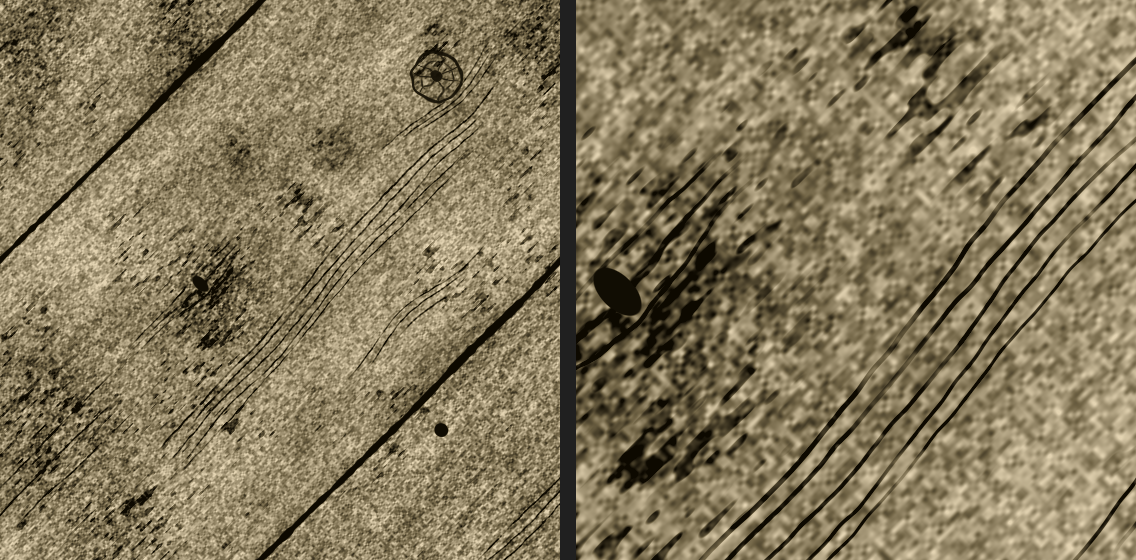
Left: the whole. Right: its middle third, enlarged.
Reproduce this texture procedurally as a Shadertoy shader.

```glsl
const vec3 INK = vec3(0.05, 0.035, 0.0);
const vec3 UMBER = vec3(0.44, 0.39, 0.27);
const vec3 STRAW = vec3(0.83, 0.77, 0.64);

float hash(vec2 p) {
    vec3 q = fract(vec3(p.xyx) * 0.1031);
    q += dot(q, q.yzx + 33.33);
    return fract((q.x + q.y) * q.z);
}

float noise(vec2 p) {
    vec2 i = floor(p), f = fract(p);
    f = f * f * (3.0 - 2.0 * f);
    return mix(mix(hash(i), hash(i + vec2(1, 0)), f.x),
               mix(hash(i + vec2(0, 1)), hash(i + vec2(1, 1)), f.x), f.y);
}

float fbm(vec2 p) {
    float sum = 0.0, gain = 0.5;
    for (int i = 0; i < 4; i++) {
        sum += gain * noise(p);
        p = p * 2.03 + 17.1;
        gain *= 0.5;
    }
    return sum / 0.9375;
}

float fill(float d, float aa) { return 1.0 - smoothstep(-0.5 * aa, 0.5 * aa, d); }

float stain(vec2 p, vec2 center, float radius) {
    vec2 d = (p - center) / radius;
    return exp(-dot(d, d));
}

// Sideways push of the fibres around a knot
float bend(vec2 g, vec2 knot, float amount, float reach) {
    vec2 d = g - knot;
    float along = d.x / reach;
    return amount * d.y / (abs(d.y) + 0.04) * exp(-along * along - abs(d.y) / 0.15);
}

// Dark growth line that follows the fibres within a span
float strand(vec2 g, float level, vec2 span, float width, float aa) {
    float wobble = 0.014 * (noise(vec2(g.x * 6.0, level * 40.0)) - 0.5)
                 + 0.003 * (noise(vec2(g.x * 45.0, level * 90.0)) - 0.5);
    float ends = smoothstep(span.x, span.x + 0.08, g.x)
               * (1.0 - smoothstep(span.y - 0.08, span.y, g.x));
    float broken = smoothstep(0.1, 0.5, noise(vec2(g.x * 24.0, level * 170.0)));
    return fill(abs(g.y - level + wobble) - width, aa) * ends * mix(0.35, 1.0, broken);
}

float hole(vec2 g, vec2 center, vec2 radii, float aa) {
    return fill((length((g - center) / radii) - 1.0) * min(radii.x, radii.y), aa);
}

// Round knot with a rim, an inner ring, radial cracks and a dark core
float ringKnot(vec2 p, vec2 center, float radius, float aa) {
    vec2 d = p - center;
    float r = length(d) + 0.006 * (noise(p * 70.0) - 0.5);
    float angle = atan(d.y, d.x);
    float rim = fill(abs(r - radius * 0.93) - 0.0024, aa);
    float ring = fill(abs(r - radius * 0.62) - 0.0014, aa) * smoothstep(0.3, 0.6, noise(p * 60.0));
    float ray = abs(sin(angle * 3.5 + 2.5 * noise(p * 45.0))) * r / 3.5;
    float cracks = fill(ray - 0.0014, aa) * fill(r - radius * 0.9, aa);
    float core = fill(r - radius * 0.24, aa);
    return max(max(rim, ring * 0.9), max(cracks * 0.85, core));
}

void mainImage(out vec4 fragColor, in vec2 fragCoord) {
    vec2 uv = fragCoord / iResolution.xy;
    float px = 1.0 / iResolution.y;
    float aa = 2.0 * px;
    vec2 g = vec2(uv.x + uv.y, uv.y - uv.x);   // along and across the boards

    // Weathered patches
    vec2 soft = uv + 0.07 * (vec2(fbm(uv * 13.0), fbm(uv * 13.0 + 40.0)) - 0.5);
    float dirt = stain(soft, vec2(0.38, 0.47), 0.085)
               + 0.8 * stain(soft, vec2(0.97, 0.92), 0.10)
               + 0.7 * stain(soft, vec2(0.09, 0.25), 0.13)
               + 0.7 * stain(soft, vec2(0.20, 0.07), 0.10)
               + 0.8 * stain(soft, vec2(0.05, 0.91), 0.11)
               + 0.7 * stain(soft, vec2(0.33, 0.95), 0.09);
    float smudge = stain(soft, vec2(0.79, 0.945), 0.04) + stain(soft, vec2(0.58, 0.73), 0.035)
                 + stain(soft, vec2(0.43, 0.72), 0.035) + stain(soft, vec2(0.53, 0.635), 0.03);
    float bleach = stain(soft, vec2(0.14, 0.72), 0.12) + stain(soft, vec2(0.82, 0.62), 0.16)
                 + stain(soft, vec2(0.14, 0.53), 0.06) + stain(soft, vec2(0.42, 0.13), 0.12);
    float seamAxis = g.y - 0.534 + 0.012 * (noise(vec2(g.x * 5.0, 3.0)) - 0.5);
    float lowerBoard = step(seamAxis, -1.0);
    float broad = fbm(g * vec2(5.0, 9.0) + 8.0);
    float tone = 0.71 + 0.35 * (broad - 0.5) - 0.2 * dirt - 0.15 * smudge
               + 0.07 * bleach - 0.06 * lowerBoard;

    // Gritty surface, fibres and short dark dashes
    float rough = 0.8 + 0.4 * clamp(dirt + lowerBoard * 0.4, 0.0, 1.0);
    tone += rough * 0.62 * (noise(g * vec2(190.0, 250.0)) - 0.5);
    tone += rough * 0.38 * (noise(g * vec2(75.0, 140.0) + 5.0) - 0.5);
    tone += 0.16 * (noise(g * vec2(9.0, 130.0)) - 0.5);
    float worn = smoothstep(0.48, 0.72, fbm(g * vec2(6.0, 8.0) + 31.0));
    float dashes = smoothstep(0.66, 0.85, noise(g * vec2(42.0, 150.0) + 12.0));
    float mottle = smoothstep(0.55, 0.78, noise(g * vec2(60.0, 110.0) + 70.0));
    tone -= 0.5 * dashes * clamp(worn + 0.6 * dirt, 0.0, 1.0);
    tone -= 0.42 * mottle * clamp(0.6 * dirt + smudge, 0.0, 1.0);
    tone += 0.13 * sin(g.y * 330.0 + 9.0 * noise(g * 14.0)) * stain(uv, vec2(0.92, 0.09), 0.11);

    // Fibres flow around the knots
    vec2 ringCenter = vec2(0.78, 0.863);
    vec2 flow = g;
    flow.y -= bend(g, vec2(1.643, 0.083), 0.065, 0.12)
            + bend(g, vec2(1.16, -0.36), 0.09, 0.13)
            + bend(g, vec2(0.851, 0.135), 0.03, 0.08);
    vec2 rising = vec2(flow.x, flow.y - 0.05 * flow.x);

    // Growth lines
    float lines = 0.0;
    for (int i = 0; i < 5; i++) {
        float k = float(i), jitter = hash(vec2(k, 7.0));
        vec2 span = vec2(0.28 + 0.3 * jitter, 1.78 - 0.1 * k * jitter);
        lines = max(lines, strand(rising, -0.108 - 0.021 * k, span, 0.0021 - 0.0002 * k, aa));
    }
    for (int i = 0; i < 3; i++) {
        float k = float(i);
        lines = max(lines, strand(flow, -0.305 - 0.02 * k, vec2(0.92 + 0.06 * k, 1.46 - 0.07 * k), 0.0016, aa));
        lines = max(lines, strand(flow, 0.128 - 0.048 * k, vec2(-0.05 + 0.06 * k, 0.56 - 0.07 * k), 0.0018, aa));
        lines = max(lines, 0.8 * strand(flow, 0.12 + 0.016 * k, vec2(0.58, 1.02), 0.0015, aa));
        lines = max(lines, 0.8 * strand(flow, 0.055 - 0.016 * k, vec2(1.38 + 0.05 * k, 1.82), 0.0016, aa));
        lines = max(lines, strand(flow, -0.9 + 0.026 * k, vec2(0.82, 1.3), 0.0016, aa));
    }
    tone -= 0.7 * lines;

    // Knots
    tone -= 0.14 * fill(length(uv - ringCenter) - 0.045, 0.01);
    tone = mix(tone, 0.03, 0.92 * ringKnot(uv, ringCenter, 0.047, 1.4 * px));
    float holes = max(hole(g, vec2(0.851, 0.135), vec2(0.014, 0.025), aa),
                      hole(g, vec2(1.02, -0.556), vec2(0.017, 0.018), aa));
    tone = mix(tone, 0.02, holes);

    // Seams between boards, with a pale worn lip
    float seam = fract(seamAxis + 0.5) - 0.5;
    float ragged = 0.004 * (noise(vec2(g.x * 60.0, seamAxis)) - 0.5);
    float halfWidth = 0.0055 + 0.005 * noise(vec2(g.x * 4.0, 20.0 + lowerBoard)) + ragged;
    tone += 0.2 * exp(-abs(seam + halfWidth + 0.005) / 0.004);
    tone -= 0.2 * exp(-abs(seam) / 0.022);
    tone = mix(tone, 0.0, fill(abs(seam) - halfWidth, aa));

    tone = clamp(tone, 0.0, 1.08);
    vec3 color = mix(INK, UMBER, min(tone * 2.0, 1.0));
    color = mix(color, STRAW, max(tone * 2.0 - 1.0, 0.0));
    fragColor = vec4(color, 1.0);
}
```
